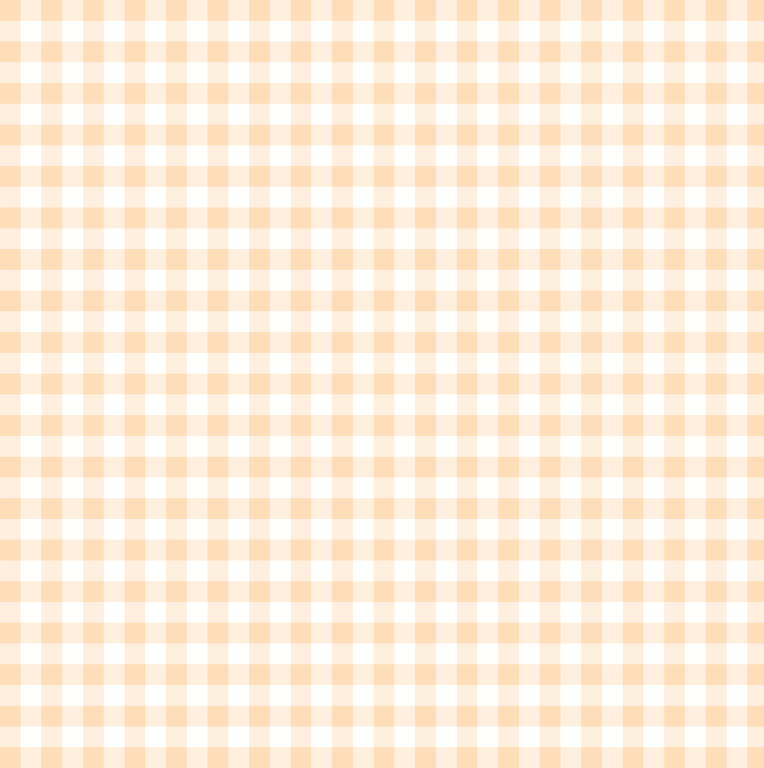
This pattern is drawn by a Shadertoy shader. Its source:

```glsl
const float BANDS_DOWN = 37.0;  // tinted and clear bands over the canvas height

const vec3 CLEAR_CLOTH = vec3(1.0, 1.0, 0.992);
const vec3 SINGLE_TINT = vec3(0.998, 0.936, 0.872);
const vec3 DOUBLE_TINT = vec3(0.993, 0.869, 0.725);

// Coverage of a stripe filling the first half of each period, per axis
vec2 stripeCoverage(vec2 phase, float pixelSize) {
    vec2 inside = 0.25 - abs(fract(phase + 0.25) - 0.5);
    return clamp(0.5 + inside / pixelSize, 0.0, 1.0);
}

// Clear cloth, one stripe, or two crossing stripes
vec3 ginghamColor(vec2 stripes) {
    vec3 clearRow = mix(CLEAR_CLOTH, SINGLE_TINT, stripes.x);
    vec3 tintedRow = mix(SINGLE_TINT, DOUBLE_TINT, stripes.x);
    return mix(clearRow, tintedRow, stripes.y);
}

void mainImage(out vec4 fragColor, in vec2 fragCoord) {
    // Square checks, with a tinted band along the left, top and bottom edges
    float periodsPerPixel = 0.5 * BANDS_DOWN / iResolution.y;
    vec2 phase = fragCoord * periodsPerPixel;

    vec2 stripes = stripeCoverage(phase, periodsPerPixel);
    fragColor = vec4(ginghamColor(stripes), 1.0);
}
```
